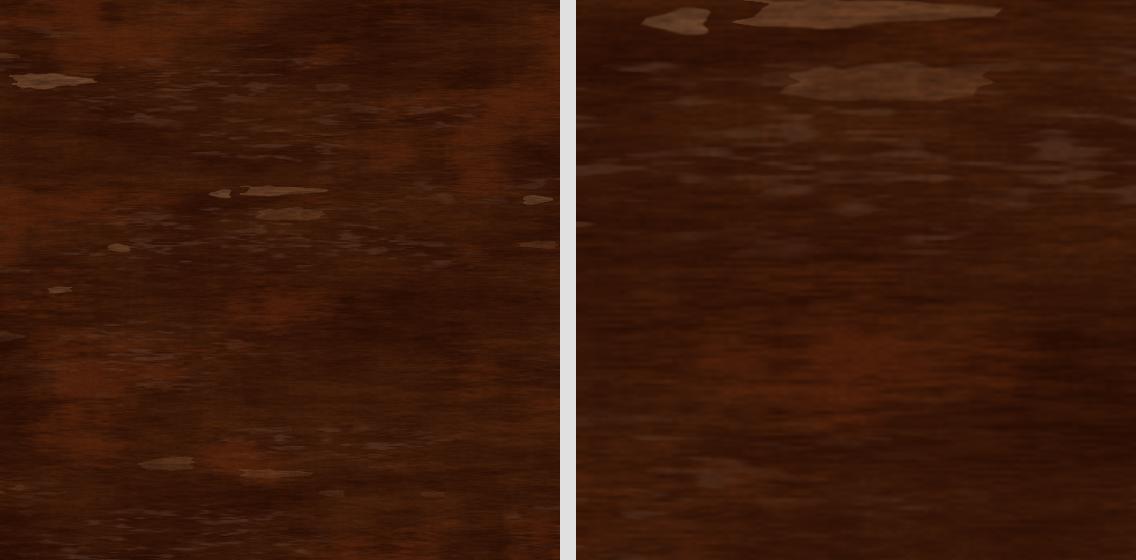
Left: the whole. Right: its middle third, enlarged.
Reproduce this texture procedurally as a WebGL 1 fragment shader.

```glsl
precision highp float;
// Dark, worn mahogany with horizontal grain, rusty blooms, grey scuffs and pale chips.
uniform vec2 u_resolution;

const vec3 DARK_BROWN = vec3(0.165, 0.052, 0.012);
const vec3 WARM_BROWN = vec3(0.285, 0.132, 0.046);
const vec3 RUST = vec3(0.345, 0.142, 0.045);
const vec3 SCUFF = vec3(0.350, 0.225, 0.160);
const vec3 CHIP = vec3(0.430, 0.285, 0.185);

float hash(vec2 p) {
  return fract(sin(dot(p, vec2(127.1, 311.7))) * 43758.5453);
}

float noise(vec2 p) {
  vec2 i = floor(p);
  vec2 f = fract(p);
  f = f * f * (3.0 - 2.0 * f);
  float low = mix(hash(i), hash(i + vec2(1.0, 0.0)), f.x);
  float high = mix(hash(i + vec2(0.0, 1.0)), hash(i + vec2(1.0, 1.0)), f.x);
  return mix(low, high, f.y);
}

float fbm(vec2 p) {
  float sum = 0.0;
  float weight = 0.533;
  for (int i = 0; i < 4; i++) {
    sum += weight * noise(p);
    p = p * 2.03 + vec2(17.3, 9.1);
    weight *= 0.5;
  }
  return sum;
}

// Fine horizontal fibres, centred on zero.
float grain(vec2 p) {
  float broad = noise(p * vec2(11.0, 95.0)) - 0.5;
  float medium = noise(p * vec2(26.0, 230.0) + 31.0) - 0.5;
  float fine = noise(p * vec2(75.0, 480.0) + 57.0) - 0.5;
  return 0.32 * broad + 0.38 * medium + 0.42 * fine;
}

// Short, thin greyish streaks gathered in loose bands.
float scuffs(vec2 p) {
  float band = smoothstep(0.44, 0.70, fbm(p * vec2(4.0, 15.0) + 71.0));
  float streak = 0.6 * noise(p * vec2(24.0, 150.0) + 23.0);
  streak += 0.4 * noise(p * vec2(60.0, 360.0) + 11.0);
  return band * smoothstep(0.50, 0.80, streak);
}

// Coverage of sparse tapered flakes, at most one per grid cell.
float chips(vec2 p, vec2 cellSize, float chance, float seed) {
  vec2 cell = floor(p / cellSize);
  vec2 id = cell + seed;
  float present = step(hash(id), chance);
  vec2 jitter = vec2(hash(id + 3.7), hash(id + 8.2)) - 0.5;
  vec2 q = p - (cell + 0.5 + jitter * vec2(0.15, 0.4)) * cellSize;
  vec2 halfSize = cellSize * vec2(mix(0.18, 0.36, hash(id + 5.1)),
                                  mix(0.09, 0.19, hash(id + 6.4)));

  // Tilt the flake, narrow one end, then fray its outline slightly.
  q.y += q.x * (hash(id + 9.3) - 0.5) * 0.14;
  q.x += (noise(vec2(p.y * 280.0, seed)) - 0.5) * halfSize.x * 0.35;
  float along = q.x / halfSize.x;
  float skew = (hash(id + 2.9) - 0.5) * 1.5;
  float side = halfSize.y * (1.0 + skew * along) * (1.0 - 0.35 * along * along);
  side *= 0.82 + 0.36 * noise(vec2(p.x * 75.0, seed + sign(q.y) * 4.0));
  float edge = max(abs(q.y) - side, abs(q.x) - halfSize.x);
  float opacity = mix(0.18, 0.75, pow(hash(id + 4.6), 1.6));
  return present * opacity * (1.0 - smoothstep(-0.0012, 0.0014, edge));
}

void main() {
  vec2 p = gl_FragCoord.xy / u_resolution.y;

  // Stain clouds, drawn-out bands and crisp fibres over dark wood.
  float clouds = fbm(p * vec2(6.0, 10.0) + 4.0) - 0.5;
  float bands = fbm(p * vec2(4.5, 28.0) + 41.0) - 0.5;
  float fibres = grain(p);
  float tone = 0.42 + 0.85 * clouds + 0.60 * bands + 0.75 * fibres;
  vec3 color = mix(DARK_BROWN, WARM_BROWN, clamp(tone, 0.0, 1.2));

  // Rusty blooms, rounder than the grain and broken up by it.
  float bloom = fbm(p * vec2(7.0, 11.0) + 90.0) + 0.22 * fibres + 0.15 * bands;
  color = mix(color, RUST, 0.62 * smoothstep(0.50, 0.80, bloom));

  // Worn surface marks.
  color = mix(color, SCUFF, 0.50 * scuffs(p));
  float flakes = chips(p, vec2(0.20, 0.064), 0.13, 12.0);
  flakes = max(flakes, chips(p + 0.03, vec2(0.095, 0.041), 0.05, 47.0));
  color = mix(color, CHIP * (1.0 + 0.6 * fibres), flakes);

  // Faint pore texture.
  color *= 1.0 + 0.14 * (noise(p * vec2(260.0, 420.0)) - 0.5);
  gl_FragColor = vec4(color, 1.0);
}
```
